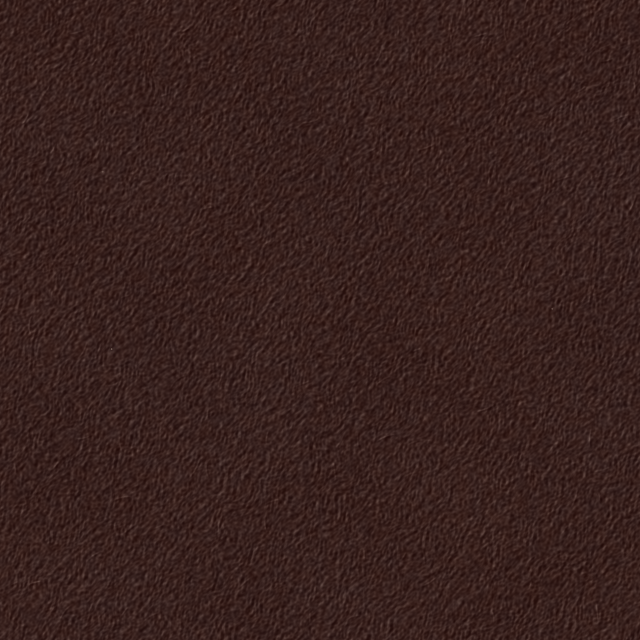
A Shadertoy shader for this texture:

```glsl
// Dark brown felted paper: short slanted fibres pressed into a soft relief.
// Stretched gradient noise at several angles forms a height field, which is
// lit from the upper left; loose hairs, mottling and rare specks lie on top.

const vec3  BASE_COLOR   = vec3(0.220, 0.131, 0.117);
const vec3  TONE_COLOR   = vec3(0.035, 0.034, 0.032); // change per unit of tone
const vec3  TINT_COLOR   = vec3(0.011, -0.002, -0.010); // warm to cool drift
const vec3  SPECK_COLOR  = vec3(0.50, 0.42, 0.38);

const float GRAIN_ANGLE  = 0.98;   // main fibre direction, radians
const float ANGLE_SPREAD = 0.42;
const vec2  GRAIN_FREQ   = vec2(72.0, 150.0); // along and across the fibres
const vec2  FINE_FREQ    = vec2(165.0, 235.0);
const float WARP_FREQ    = 23.0;
const float WARP_AMOUNT  = 0.005;
const float LIGHT_STEP   = 0.0013;

const float RELIEF_GAIN  = 3.5;
const float GRAIN_GAIN   = 2.5;
const float BROAD_GAIN   = 0.35;
const float MOTTLE_GAIN  = 0.65;
const float HAIR_GAIN    = 1.7;
const float HAIR_CELLS   = 22.0;
const float HAIR_WIDTH   = 0.0015;
const float SPECK_CELLS  = 5.0;
const float SPECK_CHANCE = 0.2;
const float SPECK_RADIUS = 0.0022;

vec2 hash2(vec2 p) {
    vec3 q = fract(p.xyx * vec3(0.1031, 0.1030, 0.0973));
    q += dot(q, q.yzx + 33.33);
    return fract((q.xx + q.yz) * q.zy);
}

float cornerSlope(vec2 cell, vec2 offset) {
    float a = 6.28318 * hash2(cell).x;
    return dot(vec2(cos(a), sin(a)), offset);
}

float gradientNoise(vec2 p) {
    vec2 i = floor(p), f = p - i;
    vec2 u = f * f * f * (f * (f * 6.0 - 15.0) + 10.0);
    vec2 e = vec2(1.0, 0.0);
    float low  = mix(cornerSlope(i, f), cornerSlope(i + e, f - e), u.x);
    float high = mix(cornerSlope(i + e.yx, f - e.yx), cornerSlope(i + 1.0, f - 1.0), u.x);
    return mix(low, high, u.y);
}

// Coordinates along and across a direction; "across" points to its right.
vec2 alongAcross(vec2 p, float angle) {
    vec2 dir = vec2(cos(angle), sin(angle));
    return vec2(dot(p, dir), dot(p, vec2(dir.y, -dir.x)));
}

// Fibre layers at different angles, each dominant in its own small patches.
float fibreHeight(vec2 p) {
    float height = 0.0, power = 0.0;
    for (int i = 0; i < 3; i++) {
        float k = float(i);
        vec2 q = alongAcross(p, GRAIN_ANGLE + (k - 1.0) * ANGLE_SPREAD);
        float weight = 0.25 + smoothstep(-0.25, 0.35, gradientNoise(p * 26.0 + 19.7 * k));
        height += weight * gradientNoise(q * GRAIN_FREQ * (0.8 + 0.22 * k) + 41.3 * k);
        power += weight * weight;
    }
    return height * inversesqrt(power);
}

// Scattered bent hairs, each a lit edge beside a thin shadow.
float looseHairs(vec2 p) {
    vec2 home = floor(p * HAIR_CELLS);
    float tone = 0.0;
    for (int y = -1; y <= 1; y++)
    for (int x = -1; x <= 1; x++) {
        vec2 cell = home + vec2(x, y);
        vec2 place = hash2(cell + 71.0), shape = hash2(cell + 153.0);
        float angle = GRAIN_ANGLE + (shape.x - 0.5) * 1.5;
        vec2 q = alongAcross(p - (cell + place) / HAIR_CELLS, angle);
        float halfLength = mix(0.007, 0.021, shape.y);
        float bent = q.y + (place.x - 0.5) * 28.0 * q.x * q.x;
        float d = bent / HAIR_WIDTH;
        float profile = exp(-d * d) - 0.65 * exp(-(d - 1.6) * (d - 1.6));
        float fade = 1.0 - smoothstep(0.4, 1.0, abs(q.x) / halfLength);
        tone += profile * fade * place.y * place.y;
    }
    return tone;
}

float specks(vec2 p) {
    vec2 cell = floor(p * SPECK_CELLS);
    vec2 center = (cell + mix(vec2(0.1), vec2(0.9), hash2(cell + 211.0))) / SPECK_CELLS;
    vec2 pick = hash2(cell + 307.0);
    float disc = 1.0 - smoothstep(0.2, 1.0, length(p - center) / SPECK_RADIUS);
    return disc * step(pick.x, SPECK_CHANCE) * mix(0.5, 1.0, pick.y);
}

void mainImage(out vec4 fragColor, in vec2 fragCoord) {
    vec2 p = fragCoord / iResolution.y;

    // Gentle warp so that the fibres wander
    vec2 warp = vec2(gradientNoise(p * WARP_FREQ + 5.2), gradientNoise(p * WARP_FREQ + 87.4));
    vec2 w = p + WARP_AMOUNT * warp + 3.0;

    // Relief lit from the upper left
    vec2 away = LIGHT_STEP * vec2(sin(GRAIN_ANGLE), -cos(GRAIN_ANGLE));
    float relief = fibreHeight(w + away) - fibreHeight(w - away);

    // Fine grain and faint mottling
    float grain = gradientNoise(alongAcross(w, GRAIN_ANGLE - 0.25) * FINE_FREQ);
    float broad = gradientNoise(p * 6.0 + 31.0);
    float mottle = gradientNoise(p * 42.0 + 63.0);

    float tone = RELIEF_GAIN * relief + GRAIN_GAIN * grain;
    tone += BROAD_GAIN * broad + MOTTLE_GAIN * mottle + HAIR_GAIN * looseHairs(p);
    tone += 0.08 * (tone * tone - 1.0); // highlights reach further than shadows

    float tint = 0.5 * gradientNoise(p * 3.5 + 12.0) + gradientNoise(p * 45.0 + 9.0);
    vec3 color = BASE_COLOR + TONE_COLOR * tone + TINT_COLOR * tint;
    color = mix(color, SPECK_COLOR, specks(p));
    fragColor = vec4(clamp(color, 0.0, 1.0), 1.0);
}
```
